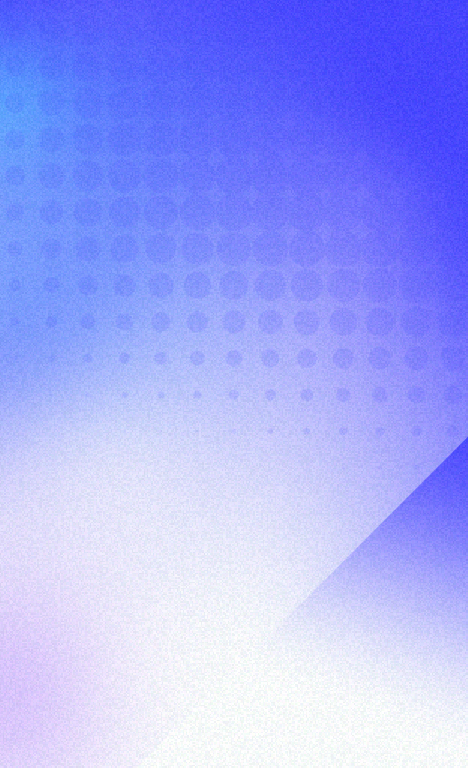
Reproduce this background procedurally as a Shadertoy shader.

```glsl
// Grainy blue-to-white gradient with fading halftone dots and a diagonal fold.
#define DEEP_BLUE vec3(0.28, 0.27, 1.0)
#define MILK_WHITE vec3(0.97, 0.98, 0.98)
#define VIOLET vec3(0.82, 0.73, 0.99)
#define DOT_INK vec3(0.27, 0.30, 0.98)
#define DOT_STRENGTH 0.14
#define DOT_PITCH 0.0475
#define DOT_ORIGIN vec2(0.0195, 0.039)
#define FOLD_OFFSET 0.178
#define GRAIN_CELLS 512.0
#define GRAIN_AMOUNT 0.09

vec3 hash32(vec2 p) {
    vec3 q = fract(p.xyx * vec3(0.1031, 0.1030, 0.0973));
    q += dot(q, q.yxz + 33.33);
    return fract((q.xxy + q.yzz) * q.zyx);
}

// Gaussian falloff of a scaled offset
float glow(vec2 offset) {
    return exp(-dot(offset, offset));
}

// Lightness of the main sheet; uv runs right and down
float sheetTone(vec2 uv) {
    float tone = smoothstep(-0.08, 0.9, uv.y);

    // Blue bay on the left and the pale bank below it
    float bay = exp(-pow(abs(uv.y - 0.46 + 0.25 * uv.x) / 0.13, 2.0));
    tone -= 0.23 * bay * (1.0 - smoothstep(0.0, 0.5, uv.x));
    tone += 0.07 * glow((uv - vec2(0.25, 0.6)) / vec2(0.2, 0.09));
    tone += 0.08 * glow((uv - vec2(0.25, 0.0)) / vec2(0.2, 0.08));

    // Shade from the right: wide at the top, softer lower down
    float soften = smoothstep(0.25, 0.6, uv.y);
    float shift = 0.2 * (1.0 - smoothstep(0.08, 0.27, uv.y));
    float start = mix(0.72, 0.5, soften) - shift;
    float end = mix(1.05, 1.5, soften) - shift;
    return tone * (1.0 - 0.95 * smoothstep(start, end, uv.x));
}

// Lightness of the folded corner
float foldTone(vec2 uv) {
    return smoothstep(0.52, 1.0, uv.y + 0.25 * (1.0 - uv.x));
}

vec3 toneColor(float tone) {
    return mix(DEEP_BLUE, MILK_WHITE, clamp(tone, 0.0, 1.0));
}

// Halftone coverage; radii shrink to the left and downwards
float halftone(vec2 p, float aspect, float pixel) {
    vec2 grid = (p - DOT_ORIGIN) / DOT_PITCH + 0.5;
    vec2 center = floor(grid) * DOT_PITCH + DOT_ORIGIN;
    float u = center.x / aspect;
    float fade = 1.0 - smoothstep(0.2 + 0.1 * u, 0.58 + 0.14 * u, center.y);
    float radius = (0.54 - 0.31 * exp(-4.8 * u)) * fade;
    float blur = pixel / DOT_PITCH;
    float dist = length(fract(grid) - 0.5);
    return (1.0 - smoothstep(radius - blur, radius + blur, dist))
        * smoothstep(0.0, 0.08, radius);
}

void mainImage(out vec4 fragColor, in vec2 fragCoord) {
    vec2 uv = fragCoord / iResolution.xy;
    uv.y = 1.0 - uv.y;
    float aspect = iResolution.x / iResolution.y;
    float pixel = 1.0 / iResolution.y;
    vec2 p = vec2(uv.x * aspect, uv.y);

    // Main sheet with cyan and violet tints
    vec3 color = toneColor(sheetTone(uv));
    float cyanBand = smoothstep(-0.05, 0.15, uv.y) * (1.0 - smoothstep(0.35, 0.65, uv.y));
    color.g += 0.14 * cyanBand * (1.0 - smoothstep(0.0, 0.85, uv.x));
    color.g += 0.13 * glow((p - vec2(0.0, 0.13)) / 0.09);
    color = mix(color, VIOLET, 0.85 * glow((uv - vec2(0.0, 0.9)) / vec2(0.25, 0.18)));

    // Dots
    color = mix(color, DOT_INK, DOT_STRENGTH * halftone(p, aspect, pixel));

    // Folded corner along the diagonal
    float foldSide = p.x + p.y - 1.0 - FOLD_OFFSET;
    color = mix(color, toneColor(foldTone(uv)), smoothstep(-pixel, pixel, foldSide));

    // Film grain, mostly grey with a little colour
    vec3 noise = hash32(floor(p * GRAIN_CELLS)) - 0.5;
    color += GRAIN_AMOUNT * mix(vec3(noise.x), noise, 0.5);

    fragColor = vec4(clamp(color, 0.0, 1.0), 1.0);
}
```
